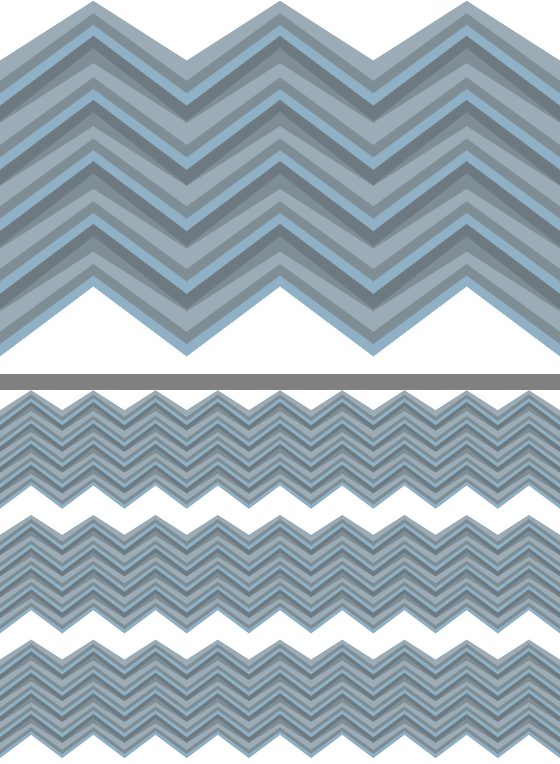
Top, the tile; bottom, the same tile 3 across and 3 down.
A WebGL 2 fragment shader for this pattern:

```glsl
#version 300 es
precision highp float;

uniform vec2 u_resolution;
out vec4 outColor;

#define REPEATS 3.0       // zigzags across the canvas
#define TIERS 5           // stripe groups down the canvas
#define ROWS 513.0        // vertical units per canvas height
#define TIER_STEP 86.0    // rows between stripe groups
#define SECOND_DROP 2.0   // extra rows below the first group
#define SECOND_LIFT 2.5   // how far the second pale stripe rises

const vec3 WHITE = vec3(1.0);
const vec3 PALE  = vec3(0.606, 0.674, 0.713);
const vec3 GREY  = vec3(0.498, 0.553, 0.580);
const vec3 BLUE  = vec3(0.561, 0.690, 0.773);
const vec3 DARK  = vec3(0.430, 0.480, 0.510);

// Coverage of the area below a zigzag edge; edge = (row at peak, row at valley)
float below(vec2 edge, float row, float zigzag) {
    float slope = (edge.y - edge.x) * 2.0 * REPEATS / u_resolution.x;
    float pixel = length(vec2(slope, ROWS / u_resolution.y));
    return clamp((row - mix(edge.x, edge.y, zigzag)) / pixel + 0.5, 0.0, 1.0);
}

void main() {
    vec2 uv = gl_FragCoord.xy / u_resolution;
    float row = (1.0 - uv.y) * ROWS;
    float zigzag = abs(2.0 * fract(uv.x * REPEATS) - 1.0);

    vec3 color = WHITE;
    for (int i = 0; i < TIERS; i++) {
        float second = i == 1 ? 1.0 : 0.0;
        float top = float(i) * TIER_STEP + second * SECOND_DROP;
        float y = row - top;
        bool last = i == TIERS - 1;

        // Each stripe covers everything below its upper edge
        vec2 paleEdge = vec2(1.0, 83.0) - second * SECOND_LIFT;
        color = mix(color, PALE, below(paleEdge, y, zigzag));
        color = mix(color, GREY, below(vec2(18.0, 111.0), y, zigzag));
        color = mix(color, BLUE, below(vec2(34.0, 128.0), y, zigzag));

        // The last group ends in white instead of shadow and wedge
        color = mix(color, last ? WHITE : DARK, below(vec2(49.0, 145.0), y, zigzag));
        color = mix(color, last ? WHITE : GREY, below(vec2(66.0, 166.0), y, zigzag));
    }
    outColor = vec4(color, 1.0);
}
```
